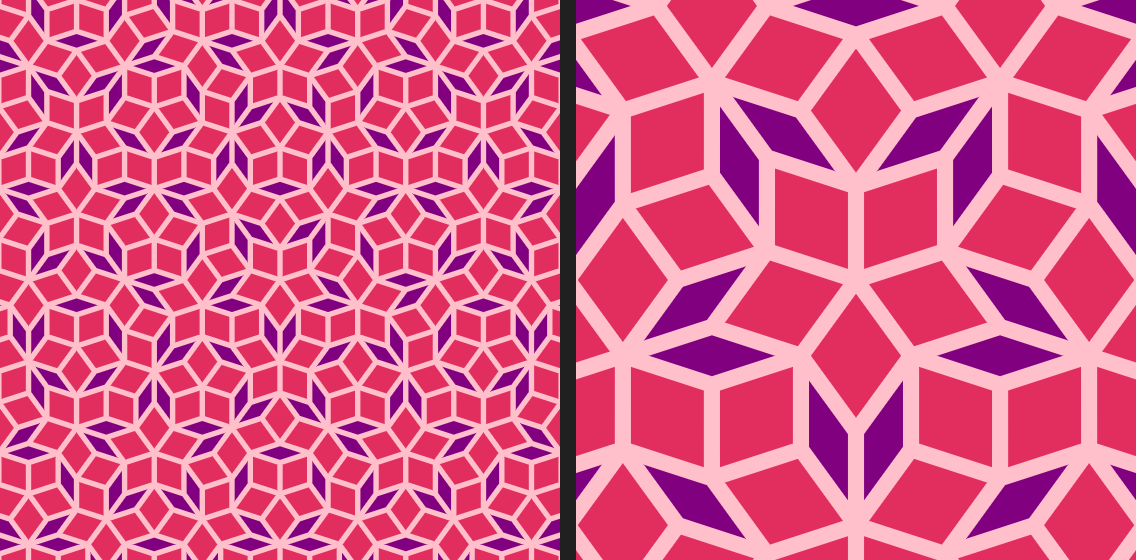
Left, the full canvas; right, a detail of the centre.
This pattern is drawn by a WebGL 2 fragment shader. Its source:

```glsl
#version 300 es
precision highp float;

// Penrose rhombus tiling with pink joints, five-fold about the canvas centre.
// The point is folded into one half rhombus of a five-rhombus star, then the
// Robinson triangle holding it is split by the golden ratio again and again.

uniform vec2 u_resolution;
out vec4 fragColor;

const float PI = 3.14159265;
const float GOLDEN = 1.618034;
const int SUBDIVISIONS = 6;
const float JOINT_WIDTH = 0.0096;

const vec3 THICK_COLOR = vec3(0.882, 0.180, 0.370);
const vec3 THIN_COLOR = vec3(0.502, 0.0, 0.502);
const vec3 JOINT_COLOR = vec3(1.0, 0.753, 0.796);

// Half a rhombus: sides AB and AC are tile edges, BC is the diagonal.
struct HalfTile {
    bool thin;
    vec2 a, b, c;
};

float cross2(vec2 u, vec2 v) {
    return u.x * v.y - u.y * v.x;
}

// True if p and q lie on the same side of the line through s and t.
bool sameSide(vec2 p, vec2 q, vec2 s, vec2 t) {
    return cross2(t - s, p - s) * cross2(t - s, q - s) > 0.0;
}

float segmentDistance(vec2 p, vec2 s, vec2 t) {
    vec2 along = t - s;
    float k = clamp(dot(p - s, along) / dot(along, along), 0.0, 1.0);
    return length(p - s - along * k);
}

// Mirrors and rotates p into a half sector beside the upward axis.
vec2 foldStar(vec2 p, float points) {
    float sector = 2.0 * PI / points;
    float angle = atan(p.x, p.y);
    angle = abs(mod(angle + 0.5 * sector, sector) - 0.5 * sector);
    return length(p) * vec2(sin(angle), cos(angle));
}

// Splits a half tile and returns the child that contains p.
HalfTile subdivide(HalfTile h, vec2 p) {
    if (h.thin) {
        vec2 cut = mix(h.a, h.b, 1.0 / GOLDEN);
        if (sameSide(p, h.b, h.c, cut)) return HalfTile(true, h.c, cut, h.b);
        return HalfTile(false, cut, h.c, h.a);
    }
    vec2 sideCut = mix(h.b, h.a, 1.0 / GOLDEN);
    vec2 baseCut = mix(h.b, h.c, 1.0 / GOLDEN);
    if (sameSide(p, h.c, baseCut, h.a)) return HalfTile(false, baseCut, h.c, h.a);
    if (sameSide(p, h.b, sideCut, baseCut)) return HalfTile(false, sideCut, baseCut, h.b);
    return HalfTile(true, baseCut, sideCut, h.a);
}

void main() {
    float canvas = min(u_resolution.x, u_resolution.y);
    vec2 p = foldStar((gl_FragCoord.xy - 0.5 * u_resolution) / canvas, 5.0);

    // Half of a large thick rhombus with its sharp corner at the centre.
    vec2 corner = vec2(sin(PI / 5.0), cos(PI / 5.0));
    HalfTile tile = HalfTile(false, corner, vec2(0.0), vec2(0.0, GOLDEN));
    for (int i = 0; i < SUBDIVISIONS; i++) tile = subdivide(tile, p);

    // Joints run along the rhombus edges, never along the diagonal.
    float edge = min(segmentDistance(p, tile.a, tile.b), segmentDistance(p, tile.a, tile.c));
    float inside = clamp((edge - 0.5 * JOINT_WIDTH) * canvas + 0.5, 0.0, 1.0);

    vec3 tileColor = tile.thin ? THIN_COLOR : THICK_COLOR;
    fragColor = vec4(mix(JOINT_COLOR, tileColor, inside), 1.0);
}
```
